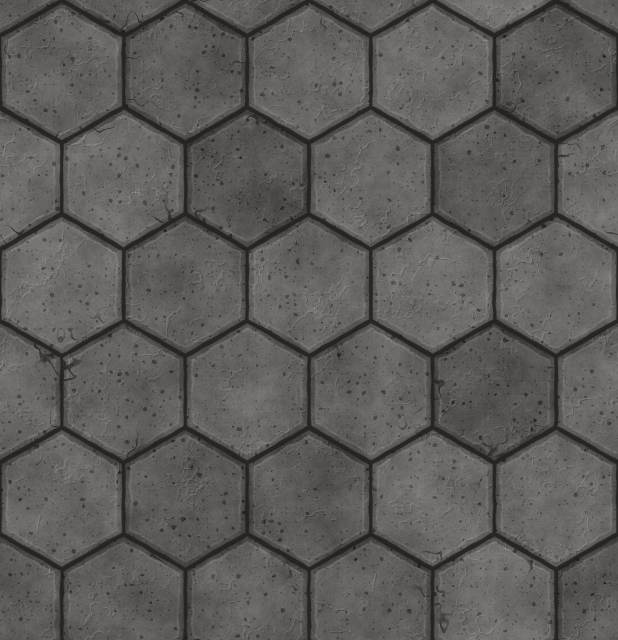
A Shadertoy shader for this texture:

```glsl
const vec2 LATTICE = vec2(1.0, 1.7320508);   // hexagon width, two row pitches
const vec2 REPEATS = vec2(5.0, 3.0);         // tiles across, row pairs down
const vec3 STONE_TINT = vec3(1.012, 1.0, 0.982);
const vec3 SEAM_COLOR = vec3(0.135, 0.133, 0.128);

vec2 hash2(vec2 p) {
    vec3 a = fract(p.xyx * vec3(0.1031, 0.1030, 0.0973));
    a += dot(a, a.yzx + 33.33);
    return fract((a.xx + a.yz) * a.zy);
}

float cornerSlope(vec2 cell, vec2 offset) {
    float angle = 6.2831853 * hash2(cell).x;
    return dot(vec2(cos(angle), sin(angle)), offset);
}

float gradientNoise(vec2 p) {
    vec2 i = floor(p), f = p - i;
    vec2 u = f * f * f * (f * (f * 6.0 - 15.0) + 10.0);
    vec2 e = vec2(1.0, 0.0);
    float low = mix(cornerSlope(i, f), cornerSlope(i + e, f - e), u.x);
    float high = mix(cornerSlope(i + e.yx, f - e.yx), cornerSlope(i + 1.0, f - 1.0), u.x);
    return mix(low, high, u.y);
}

float fbm(vec2 p, int octaves) {
    float sum = 0.0, amplitude = 1.0;
    for (int k = 0; k < octaves; k++) {
        sum += amplitude * gradientNoise(p);
        p = mat2(1.6, 1.2, -1.2, 1.6) * p + 7.3;
        amplitude *= 0.55;
    }
    return sum;
}

// Thin wandering line along the zero contour of warped noise
float crackLine(vec2 p, float width) {
    vec2 warp = vec2(fbm(p * 1.7 + 3.1, 2), fbm(p * 1.7 + 19.7, 2));
    return 1.0 - smoothstep(width * 0.25, width, abs(gradientNoise(p + 0.45 * warp)));
}

// Scattered round pits, at most one in each grid cell
float pits(vec2 p, float density, float soft) {
    vec2 cell = floor(p);
    vec2 chance = hash2(cell + 51.7);
    float radius = mix(0.07, 0.25, chance.y * chance.y);
    vec2 center = mix(vec2(0.3), vec2(0.7), hash2(cell));
    float d = length(p - cell - center);
    return step(chance.x, density) * (1.0 - smoothstep(radius - soft, radius + soft, d));
}

// Nearest centre of the two interleaved rectangular lattices
vec2 hexCenter(vec2 p) {
    vec2 a = floor(p / LATTICE + 0.5) * LATTICE;
    vec2 b = (floor(p / LATTICE) + 0.5) * LATTICE;
    return dot(p - a, p - a) < dot(p - b, p - b) ? a : b;
}

// Light veins with a shadow on one side
float veinRelief(vec2 p, float scale, float width) {
    float patches = smoothstep(-0.02, 0.3, gradientNoise(p * 3.1 + 8.0));
    float light = crackLine(p * scale, width);
    float shade = crackLine((p + vec2(-0.009, 0.009)) * scale, width);
    return patches * (light - 0.75 * shade);
}

void mainImage(out vec4 fragColor, in vec2 fragCoord) {
    vec2 p = fragCoord / iResolution.xy * REPEATS * LATTICE - vec2(0.0, 0.284);
    float pixel = REPEATS.x / iResolution.x;

    // Hexagon, wrapped tile index and distance to the nearest side
    vec2 center = hexCenter(p);
    vec2 local = p - center;
    vec2 id = floor(mod(floor(center / (0.5 * LATTICE) + 0.5) + 0.5, 2.0 * REPEATS));
    vec2 side = vec2(abs(local.x), dot(abs(local), vec2(0.5, 0.8660254)));
    float edge = 0.5 - max(side.x, side.y);
    float diagonal = smoothstep(-0.02, 0.02, side.y - side.x);
    float upper = diagonal * smoothstep(-0.05, 0.05, local.y);
    vec2 seed = hash2(id + 4.0);
    vec2 g = local + 40.0 * hash2(id + 23.0);

    // Stone body: tile tone, clouds and grain
    float tone = mix(0.325, 0.425, sqrt(seed.x));
    tone += 0.075 * fbm(g * 2.3, 4) + 0.03 * fbm(g * 13.0, 3);
    tone += 0.035 * gradientNoise(g * 55.0);

    // Veins and pits
    tone += 0.065 * veinRelief(g, 4.5, 0.055) + 0.05 * veinRelief(g + 11.0, 8.0, 0.075);
    vec2 rough = g + 0.012 * vec2(gradientNoise(g * 31.0), gradientNoise(g * 31.0 + 5.0));
    tone -= 0.13 * pits(rough * 14.0, 0.3, max(0.06, 7.0 * pixel));
    tone -= 0.09 * pits(rough * 27.0 + 9.0, 0.3, max(0.08, 13.0 * pixel));

    // Chipped bevel with a pale scalloped ridge
    float rim = edge + 0.018 * gradientNoise(g * 9.0) + 0.014 * abs(gradientNoise(g * 19.0));
    float band = 1.0 - smoothstep(0.045, 0.06, rim);
    float ridge = exp(-pow((rim - 0.061) / 0.008, 2.0));
    tone -= band * (0.035 + 0.035 * upper);
    tone += ridge * (0.045 + 0.05 * gradientNoise(g * 6.0));
    tone -= 0.09 * exp(-edge / 0.025);

    // Dark cracks entering some tiles from their sides
    float reach = smoothstep(0.22, 0.02, edge) * smoothstep(0.08, 0.26, gradientNoise(g * 2.4 + 30.0));
    float crack = reach * step(0.4, seed.y) * crackLine(g * 3.6 + 6.0, 0.05);

    // Uneven seam, heavier along the slanted sides
    float halfWidth = 0.011 + 0.004 * diagonal + 0.009 * gradientNoise(g * 8.0 + 2.0);
    float seam = 1.0 - smoothstep(halfWidth - 0.5 * pixel, halfWidth + 0.006 + 0.5 * pixel, edge);

    vec3 color = mix(tone * STONE_TINT, SEAM_COLOR, max(0.9 * seam, 0.8 * crack));
    fragColor = vec4(clamp(color, 0.0, 1.0), 1.0);
}
```
